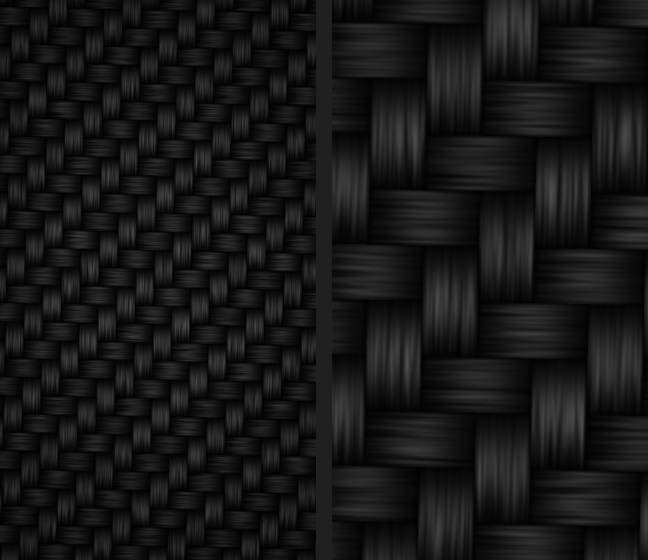
Left: the whole. Right: its middle third, enlarged.
This pattern is drawn by a WebGL 1 fragment shader. Its source:

```glsl
precision highp float;
// Black carbon fibre in a two-over-two twill weave, slightly tilted and vignetted.

uniform vec2 u_resolution;

const float PI = 3.14159265;
const float COLUMNS = 17.1;                    // tows across the canvas width
const float TILT = 0.02;                       // radians
const vec2 WEAVE_ORIGIN = vec2(1.21, 0.40);    // in tow widths
const float BASE_SHADE = 0.031;
const float WARP_PEAK = 0.155;
const float WEFT_PEAK = 0.108;

float hash(vec2 p) {
  return fract(sin(dot(p, vec2(127.1, 311.7))) * 43758.545);
}

vec2 gradient(vec2 cell) {
  float angle = 2.0 * PI * hash(cell);
  return vec2(cos(angle), sin(angle));
}

float gradientNoise(vec2 p) {
  vec2 i = floor(p);
  vec2 f = p - i;
  vec2 u = f * f * f * (f * (f * 6.0 - 15.0) + 10.0);
  float a = dot(gradient(i), f);
  float b = dot(gradient(i + vec2(1.0, 0.0)), f - vec2(1.0, 0.0));
  float c = dot(gradient(i + vec2(0.0, 1.0)), f - vec2(0.0, 1.0));
  float d = dot(gradient(i + vec2(1.0, 1.0)), f - vec2(1.0, 1.0));
  return mix(mix(a, b, u.x), mix(c, d, u.x), u.y);
}

vec2 rotate(vec2 p, float angle) {
  float c = cos(angle);
  float s = sin(angle);
  return vec2(c * p.x - s * p.y, s * p.x + c * p.y);
}

// Fine streaks: x runs across the fibres, y along them.
float fibres(vec2 p, float seed) {
  vec2 shift = vec2(seed * 37.0, seed * 11.0);
  return 0.8 * gradientNoise(p * vec2(7.0, 0.45) + shift)
       + gradientNoise(p * vec2(14.0, 0.7) + shift + 19.0);
}

// One visible float of a tow: x in 0..1 across, y in 0..1 along.
float towShade(vec2 uv, float streak, float peak, float pixel) {
  float along = clamp(uv.y + 0.06 * streak, 0.0, 1.0);
  float sheen = pow(max(sin(PI * along), 0.0), 1.8);
  float sideGap = min(uv.x, 1.0 - uv.x);
  float endGap = 2.0 * min(uv.y, 1.0 - uv.y);
  float sides = smoothstep(0.0, 0.05 + pixel, sideGap);
  float ends = smoothstep(0.0, 0.10 + pixel, endGap);
  float grain = max(1.0 + 0.75 * streak, 0.2);
  return (BASE_SHADE + peak * sheen) * grain * mix(0.4, 1.0, sides) * mix(0.5, 1.0, ends);
}

float weave(vec2 p, float pixel) {
  vec2 cell = floor(p);
  vec2 f = p - cell;
  float phase = mod(cell.x - cell.y, 4.0);
  bool isWarp = phase < 1.5;

  vec2 uv;
  vec2 fibrePoint;
  vec2 id;
  if (isWarp) {
    uv = vec2(f.x, (1.0 - phase + f.y) * 0.5);
    fibrePoint = p;
    id = cell + vec2(0.0, phase - 1.0);
  } else {
    uv = vec2(f.y, (phase - 2.0 + f.x) * 0.5);
    fibrePoint = p.yx;
    id = cell - vec2(phase - 2.0, 0.0) + vec2(53.0, 71.0);
  }

  float seed = hash(id);
  float peak = (isWarp ? WARP_PEAK : WEFT_PEAK) * mix(0.92, 1.08, seed);
  return towShade(uv, fibres(fibrePoint, seed), peak, pixel);
}

float vignette(vec2 uv) {
  vec2 d = (uv - 0.5) * vec2(1.5, 2.0);
  return 1.06 - 0.36 * smoothstep(0.15, 1.25, length(d));
}

void main() {
  vec2 centred = (gl_FragCoord.xy - 0.5 * u_resolution) / u_resolution.x;
  vec2 p = rotate(centred * COLUMNS, TILT) + WEAVE_ORIGIN;
  float pixel = COLUMNS / u_resolution.x;

  // Four samples per pixel smooth the tow borders and fine fibres.
  float shade = 0.0;
  for (int i = 0; i < 4; i++) {
    float k = float(i);
    vec2 jitter = vec2(mod(k, 2.0), floor(k * 0.5)) - 0.5;
    shade += weave(p + 0.5 * pixel * jitter, pixel) * 0.25;
  }

  shade *= vignette(gl_FragCoord.xy / u_resolution);
  gl_FragColor = vec4(vec3(shade), 1.0);
}
```
